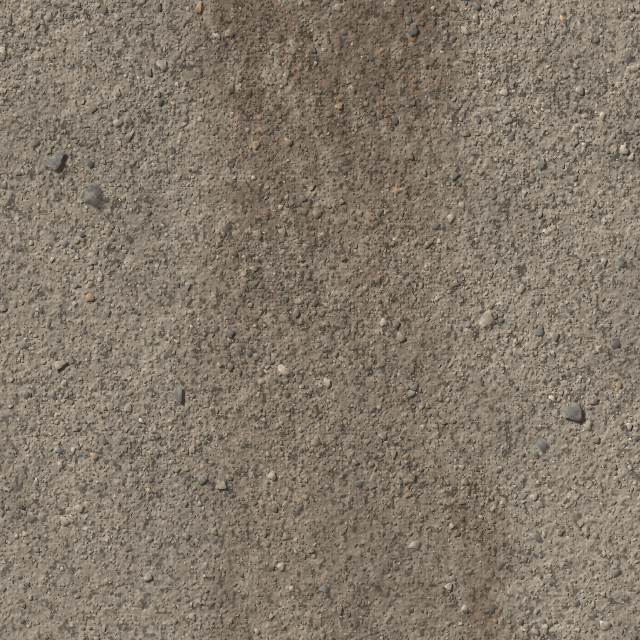
This texture is drawn by a Shadertoy shader. Its source:

```glsl
// Dry gravelly dirt with scattered pebbles and a darker, damp vertical track.
#define DRY vec3(0.580, 0.537, 0.477)
#define DAMP vec3(0.475, 0.410, 0.350)
#define DUST vec3(0.650, 0.607, 0.545)
#define SHADOW vec3(0.165, 0.145, 0.125)
#define SUN vec2(-0.74, 0.67)
#define RELIEF 1.10
#define RELIEF_STEP 0.0030
#define CREVICE 0.34
#define SHADOW_LENGTH 0.55
#define GRAIN 0.07

vec3 hash3(vec2 p) {
    vec3 q = fract(p.xyx * vec3(0.1031, 0.1030, 0.0973));
    q += dot(q, q.yxz + 33.33);
    return fract((q.xxy + q.yzz) * q.zyx);
}

float noise(vec2 p) {
    vec2 i = floor(p), f = fract(p);
    f = f * f * (3.0 - 2.0 * f);
    float low = mix(hash3(i).x, hash3(i + vec2(1, 0)).x, f.x);
    float high = mix(hash3(i + vec2(0, 1)).x, hash3(i + vec2(1, 1)).x, f.x);
    return mix(low, high, f.y);
}

// Height of the loose soil: lumps down to single crumbs
float soilHeight(vec2 p) {
    float height = 0.0, amplitude = 0.42, frequency = 38.0;
    for (int k = 0; k < 4; k++) {
        height += amplitude * noise(p * frequency + float(k) * 17.0);
        p = mat2(0.8, 0.6, -0.6, 0.8) * p;
        frequency *= 1.95;
        amplitude *= 0.82;
    }
    return height;
}

// How much gravel lies here: sparse on the packed lower part
float roughness(vec2 p) {
    float packed = 1.0 - smoothstep(0.12, 0.40, p.y + 0.12 * noise(p * 5.0));
    return mix(1.0, 0.6, packed) * mix(0.5, 1.4, noise(p * 13.0 + 4.0));
}

// Damp band down the middle, joined by a slanting wheel mark
float dampness(vec2 p) {
    float x = p.x + 0.07 * (noise(p * vec2(14.0, 5.0)) - 0.5)
                  + 0.03 * (noise(p * vec2(55.0, 16.0)) - 0.5);
    float band = smoothstep(0.25, 0.37, x) * (1.0 - smoothstep(0.64, 0.80, x));
    band *= mix(0.45, 0.9, smoothstep(0.35, 0.9, p.y));
    float mark = 1.0 - smoothstep(0.015, 0.085, abs(x - 0.77 + 0.28 * p.y));
    mark *= 1.0 - smoothstep(0.18, 0.38, p.y);
    return max(band, 0.85 * mark);
}

// Approximate distance to an uneven, stretched, chipped outline
float pebble(vec2 d, float radius, vec3 seed) {
    float turn = 1.57 + (seed.z - 0.5) * 2.6;
    float c = cos(turn), s = sin(turn);
    d = mat2(c, -s, s, c) * d;
    d.y *= 1.0 + 0.9 * seed.y;
    float angle = atan(d.y, d.x);
    float facet = 6.2832 / floor(4.0 + 3.0 * seed.x);
    float chip = cos(mod(angle + 6.0 * seed.y, facet) - 0.5 * facet);
    float bumps = 0.14 * cos(3.0 * angle + 20.0 * seed.x)
                + 0.10 * cos(2.0 * angle + 31.0 * seed.y);
    return length(d) * mix(1.0, chip, 0.75) - radius * (0.92 + bumps);
}

vec3 stoneColour(float pick) {
    if (pick < 0.38) return vec3(0.46, 0.46, 0.445);   // grey
    if (pick < 0.54) return vec3(0.34, 0.34, 0.335);   // slate
    if (pick < 0.86) return vec3(0.70, 0.66, 0.60);    // pale
    return vec3(0.65, 0.53, 0.40);                     // ochre
}

// One size of stones, each with a cast shadow and a lit side
void scatter(inout vec3 colour, vec3 soil, vec2 p, float scale,
             float density, float size, float mineral) {
    vec2 q = p * scale, cell = floor(q);
    float soft = 0.7 * scale / iResolution.y;
    float dusting = 0.7 * smoothstep(0.45, 0.75, noise(p * 95.0 + scale));
    for (int j = -1; j <= 1; j++)
    for (int i = -1; i <= 1; i++) {
        vec2 id = cell + vec2(i, j);
        vec3 place = hash3(id + scale * 7.3);
        if (place.z > density * roughness(id / scale)) continue;
        vec3 seed = hash3(id + scale * 3.1 + 57.0);
        vec3 tone = hash3(id + scale * 5.7 + 131.0);
        vec2 d = q - id - 0.15 - 0.7 * place.xy;
        float radius = size * mix(0.45, 1.0, tone.z * tone.z);

        float shade = pebble(d + SUN * radius * SHADOW_LENGTH, radius, seed);
        float edge = max(soft, radius * 0.16);
        float depth = mix(0.45, 0.9, seed.x);
        colour = mix(colour, SHADOW, depth * (1.0 - smoothstep(-edge, edge, shade)));

        vec3 body = soil * mix(0.84, 1.18, tone.y);
        if (tone.x < mineral) body = mix(body, stoneColour(tone.y), 0.72);
        body = mix(body, soil, dusting);
        body *= 1.0 + 0.30 * clamp(dot(d, SUN) / radius, -1.0, 1.0);
        body *= 0.86 + 0.28 * noise(p * 210.0 + seed.xy * 40.0);
        float cover = 1.0 - smoothstep(-soft, soft, pebble(d, radius, seed));
        colour = mix(colour, body, cover);
    }
}

void mainImage(out vec4 fragColor, in vec2 fragCoord) {
    vec2 p = fragCoord / iResolution.y;

    // Soil tint, with pale dust smeared along the track
    float damp = dampness(p);
    vec3 soil = mix(DRY, DAMP, damp) * (0.93 + 0.14 * noise(p * 9.0 + 2.0));
    float smear = mix(noise(vec2(p.x + 0.2 * p.y, p.y) * vec2(75.0, 26.0)),
                      noise(p * vec2(150.0, 70.0)), 0.35);
    soil = mix(soil, DUST, 0.5 * smoothstep(0.5, 0.75, smear) * (0.4 + 0.6 * damp));

    // Sunlit crumbs and the dark gaps between them
    float height = soilHeight(p);
    float slope = height - soilHeight(p + SUN * RELIEF_STEP);
    float loose = mix(0.65, 1.0, roughness(p));
    vec3 colour = soil * (1.0 + RELIEF * loose * slope);
    float gap = noise(p * vec2(150.0, 115.0) + 9.0) * 0.6 + noise(p * 260.0) * 0.4;
    colour *= 1.0 - CREVICE * loose * smoothstep(0.56, 0.78, gap);

    // Stones from grit to cobbles
    scatter(colour, soil, p, 175.0, 0.55, 0.42, 0.15);
    scatter(colour, soil, p, 95.0, 0.50, 0.40, 0.18);
    scatter(colour, soil, p, 46.0, 0.28, 0.34, 0.42);
    scatter(colour, soil, p, 15.0, 0.15, 0.25, 0.90);

    colour *= 1.0 + GRAIN * (noise(p * 420.0) - 0.5) * 2.0;
    fragColor = vec4(clamp(colour, 0.0, 1.0), 1.0);
}
```
